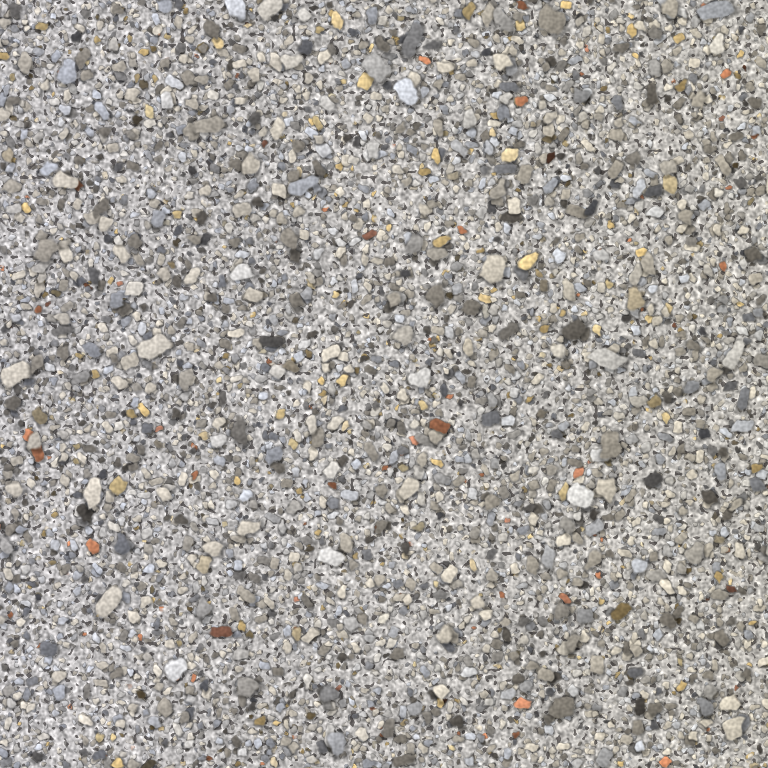
Write a Shadertoy shader that draws this texture.

```glsl
// Washed exposed-aggregate concrete: mixed grey pebbles set in pale, pitted mortar.

const vec3  MORTAR      = vec3(0.755, 0.745, 0.730);
const vec3  PIT         = vec3(0.300, 0.285, 0.280);
const vec3  DARK_STONE  = vec3(0.255, 0.250, 0.250);
const vec3  PALE_STONE  = vec3(0.885, 0.880, 0.865);
const vec3  WARM_TINT   = vec3(1.030, 1.000, 0.940);
const vec3  COOL_TINT   = vec3(0.970, 0.995, 1.045);
const vec3  OCHRE_TINT  = vec3(1.080, 0.960, 0.680);
const vec3  RUST_TINT   = vec3(1.000, 0.700, 0.560);
const vec2  LIGHT_DIR   = vec2(-0.55, 0.83);
const float STONE_CURVE = 0.52;  // below 1 favours pale stones
const float GAP_SHADOW  = 0.34;
const float GRAIN       = 0.20;

vec3 hash3(vec2 p) {
    vec3 q = fract(p.xyx * vec3(0.1031, 0.1030, 0.0973));
    q += dot(q, q.yxz + 33.33);
    return fract((q.xxy + q.yzz) * q.zyx);
}

vec2 gradientAt(vec2 cell) {
    float a = 6.2832 * hash3(cell).x;
    return vec2(cos(a), sin(a));
}

// Gradient noise, roughly -0.7 to 0.7
float noise(vec2 p) {
    vec2 i = floor(p), f = fract(p);
    vec2 u = f * f * f * (f * (f * 6.0 - 15.0) + 10.0);
    vec2 e = vec2(1.0, 0.0);
    float low  = mix(dot(gradientAt(i), f), dot(gradientAt(i + e), f - e), u.x);
    float high = mix(dot(gradientAt(i + e.yx), f - e.yx), dot(gradientAt(i + 1.0), f - 1.0), u.x);
    return mix(low, high, u.y);
}

vec3 stoneColour(vec3 h) {
    vec3 colour = mix(DARK_STONE, PALE_STONE, pow(h.x, STONE_CURVE));
    colour *= mix(WARM_TINT, COOL_TINT, smoothstep(0.35, 1.0, h.y));
    colour *= mix(vec3(1.0), OCHRE_TINT, 0.85 * smoothstep(0.92, 0.97, h.z));
    return colour * mix(vec3(1.0), RUST_TINT, step(h.z, 0.012));
}

// Rounded ellipse with two sides worn flat
float pebbleDistance(vec2 q, float radius, vec3 h) {
    float stretch = mix(1.0, 1.32, h.y);
    q *= vec2(1.0 / stretch, stretch);
    float d = length(q) - radius;
    for (int i = 0; i < 2; i++) {
        float a = 6.2832 * h.z + float(i) * (1.4 + 1.8 * h.x);
        d = max(d, dot(q, vec2(cos(a), sin(a))) - radius * 0.68);
    }
    return d;
}

// Scatters one size class of pebbles over the ground
vec3 addPebbles(vec3 ground, vec2 uv, float cells, float share, float seed) {
    vec2 p = uv * cells;
    float softness = 0.8 * cells / iResolution.y + 0.025;
    float wobble = 0.10 * noise(p * 3.1 + seed);
    vec2 home = floor(p);
    for (int y = -1; y <= 1; y++)
    for (int x = -1; x <= 1; x++) {
        vec2 cell = home + vec2(x, y);
        vec3 place = hash3(cell + seed);
        if (place.z > share) continue;
        vec3 shape = hash3(cell + seed + 71.7);
        vec3 paint = hash3(cell + seed + 137.3);
        vec2 offset = p - cell - mix(vec2(0.12), vec2(0.88), place.xy);
        float angle = 6.2832 * fract(shape.x * 7.3 + shape.z);
        float c = cos(angle), s = sin(angle);
        float radius = mix(0.27, 0.54, shape.x * shape.x);
        float d = pebbleDistance(mat2(c, -s, s, c) * offset, radius, shape) + wobble;

        // Dark crevice around the stone, then its lit and lightly mottled face
        ground *= 1.0 - GAP_SHADOW * smoothstep(0.17, 0.0, d + 0.12 * dot(offset, LIGHT_DIR));
        vec3 face = stoneColour(paint) * (1.0 + 0.09 * dot(offset, LIGHT_DIR) / radius);
        ground = mix(ground, face, smoothstep(softness, -softness, d));
    }
    return ground;
}

vec3 mortarColour(vec2 uv) {
    float sand = noise(uv * 105.0) + noise(uv * 215.0 + 19.0);
    return MORTAR * (1.0 + 0.36 * sand);
}

void mainImage(out vec4 fragColor, in vec2 fragCoord) {
    vec2 uv = fragCoord / iResolution.y;

    // Sand and fine grit
    vec3 colour = mortarColour(uv);
    colour = addPebbles(colour, uv, 108.0, 0.62, 11.0);

    // Crumbs of bright cement and open pits
    float cement = smoothstep(0.08, 0.32, noise(uv * 62.0 + 5.0) + 0.4 * noise(uv * 170.0));
    colour = mix(colour, mortarColour(uv + 3.0) * 1.06, 0.75 * cement);
    float pits = smoothstep(0.24, 0.42, noise(uv * 145.0 + 41.0) + 0.25 * noise(uv * 40.0));
    colour = mix(colour, PIT, 0.8 * pits);

    // Gravel, from small to large
    colour = addPebbles(colour, uv, 66.0, 0.48, 203.0);
    colour = addPebbles(colour, uv, 43.0, 0.26, 307.0);
    colour = addPebbles(colour, uv, 27.0, 0.09, 419.0);

    // Surface grain and slow drift of tone
    float grain = noise(uv * 230.0 + 7.0) + 0.6 * noise(uv * 120.0 + 61.0);
    colour *= 1.0 + GRAIN * grain + 0.06 * noise(uv * 5.0);
    colour *= mix(vec3(0.995, 0.995, 1.02), vec3(1.005, 1.0, 0.985), uv.x);
    fragColor = vec4(clamp(colour, 0.0, 1.0), 1.0);
}
```
